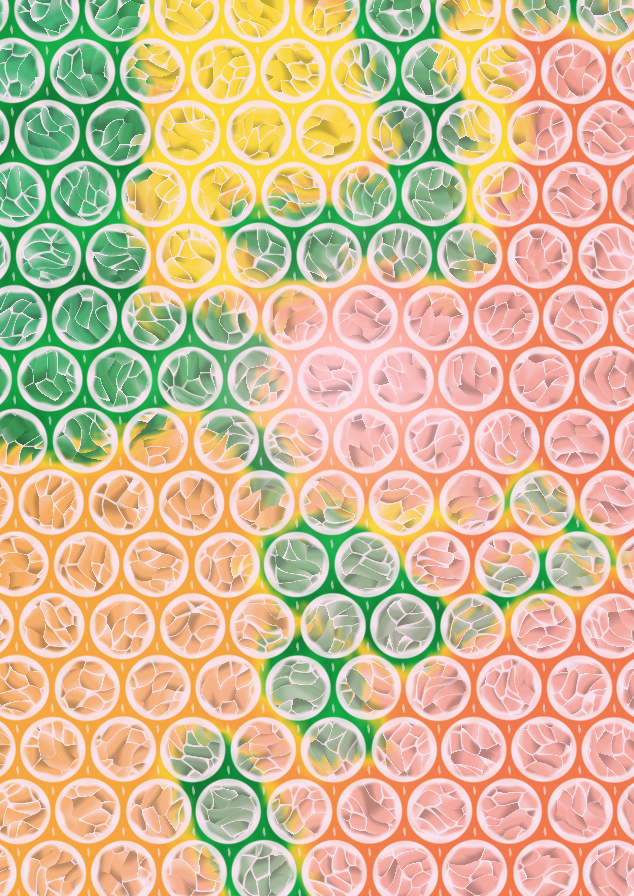
Give the GLSL for this pattern, as a Shadertoy shader.

```glsl
// Bubble wrap over a blotchy painted sheet: staggered rows of clear domes with pale rims.
// Paint is a set of wobbly strokes on a warm gradient; each dome refracts that paint
// through its own cellular crumples, which also give the pale creases and sheen.

const float PITCH = 0.1108;        // dome spacing, canvas width = 1
const float ROW = 0.0973;          // row spacing
const vec2 FIRST = vec2(0.0735, 0.0145);
const float DRIFT = 0.0008;        // sideways slip per row
const float RADIUS = 0.0515;
const float RIM = 0.0088;
const vec2 CRUMPLE = vec2(1.5, 2.5);
const float REFRACTION = 0.030;

const vec3 PALE = vec3(0.98, 0.90, 0.94);
const vec3 PINK = vec3(0.96, 0.75, 0.79);
const vec3 AMBER = vec3(0.96, 0.65, 0.25);
const vec3 CORAL = vec3(0.94, 0.47, 0.30);
const vec3 YELLOW = vec3(0.98, 0.85, 0.20);
const vec3 GREEN = vec3(0.07, 0.58, 0.24);
const vec3 MINT = vec3(0.55, 0.80, 0.73);

// Strokes as segment ends, y measured downwards
const vec4 GREEN_STROKES[12] = vec4[12](
    vec4(0.02, 0.02, 0.19, 0.01), vec4(0.05, 0.08, 0.05, 0.56), vec4(0.08, 0.57, 0.36, 0.58),
    vec4(0.63, 0.02, 0.68, 0.30), vec4(0.71, 0.36, 0.43, 0.38), vec4(0.36, 0.68, 0.42, 0.73),
    vec4(0.50, 0.88, 0.62, 0.98), vec4(0.47, 1.03, 0.54, 1.15), vec4(0.33, 1.24, 0.43, 1.39),
    vec4(0.83, 0.79, 0.96, 0.86), vec4(0.72, 0.97, 0.90, 0.90), vec4(0.85, 0.01, 0.98, 0.01));
const float GREEN_WIDTHS[12] = float[12](
    0.05, 0.17, 0.08, 0.065, 0.06, 0.035, 0.08, 0.055, 0.065, 0.02, 0.025, 0.03);
const vec4 YELLOW_STROKES[5] = vec4[5](
    vec4(0.34, 0.03, 0.48, 0.12), vec4(0.31, 0.23, 0.52, 0.20), vec4(0.76, 0.02, 0.75, 0.33),
    vec4(0.31, 0.30, 0.31, 0.42), vec4(0.41, 0.90, 0.72, 0.80));
const float YELLOW_WIDTHS[5] = float[5](0.12, 0.09, 0.05, 0.06, 0.02);

vec2 hash2(vec2 p) {
    return fract(sin(vec2(dot(p, vec2(127.1, 311.7)), dot(p, vec2(269.5, 183.3)))) * 4375.85);
}

float segment(vec2 p, vec4 s) {
    vec2 a = p - s.xy, b = s.zw - s.xy;
    return length(a - b * clamp(dot(a, b) / dot(b, b), 0.0, 1.0));
}

// Layered sines that fray the paint edges
vec2 wobble(vec2 p) {
    vec2 w = vec2(0.0);
    float amp = 0.013, freq = 24.0;
    for (int i = 0; i < 4; i++) {
        w += amp * sin(freq * p.yx + vec2(1.7, 4.1) * float(i) + 60.0 * w.yx);
        p = mat2(0.8, 0.6, -0.6, 0.8) * p;
        amp *= 0.6;
        freq *= 2.1;
    }
    return w;
}

// Paint colour in rgb, strength of the pink film in a
vec4 paint(vec2 p) {
    vec2 w = wobble(p), q = p + w;
    float green = 1.0, yellow = 1.0;
    for (int i = 0; i < 12; i++) green = min(green, segment(q, GREEN_STROKES[i]) - GREEN_WIDTHS[i]);
    for (int i = 0; i < 5; i++) yellow = min(yellow, segment(q, YELLOW_STROKES[i]) - YELLOW_WIDTHS[i]);
    float yellowMask = 1.0 - smoothstep(-0.02, 0.03, min(yellow, green - 0.012));
    float greenMask = 1.0 - smoothstep(-0.012, 0.012, max(green, -yellow - 0.03));
    vec3 col = mix(AMBER, CORAL, smoothstep(0.15, 0.8, q.x + 0.12 * sin(5.0 * q.y)));
    vec2 g = (q - vec2(0.56, 0.60)) / vec2(0.18, 0.15);
    float glow = exp(-dot(g, g));
    col = mix(col, YELLOW, yellowMask);
    col = mix(col, GREEN * (1.0 + 8.0 * w.x), greenMask);
    col = mix(col, PINK + 0.06, 0.85 * glow);
    float film = 0.12 + 0.55 * smoothstep(0.1, 1.0, 0.75 * p.x + 0.4 * p.y);
    return vec4(col, film * (1.0 - 0.6 * yellowMask * (1.0 - greenMask)));
}

// Cellular noise: offset to nearest seed, distance gap to the second, cell random
vec4 facets(vec2 p, vec2 seed) {
    vec2 base = floor(p), nearest = vec2(0.0);
    float d1 = 9.0, d2 = 9.0, rnd = 0.0;
    for (int k = 0; k < 9; k++) {
        vec2 cell = base + vec2(k % 3 - 1, k / 3 - 1);
        vec2 h = hash2(cell + seed * 37.0), r = cell + h - p;
        float d = length(r);
        if (d < d1) { d2 = d1; d1 = d; nearest = r; rnd = fract(h.x * 17.0 + h.y * 5.0); }
        else d2 = min(d2, d);
    }
    return vec4(nearest, d2 - d1, rnd);
}

void mainImage(out vec4 fragColor, in vec2 fragCoord) {
    float px = 1.0 / iResolution.x;
    vec2 uv = vec2(fragCoord.x, iResolution.y - fragCoord.y) * px;

    // Nearest dome of the staggered rows
    vec2 local = vec2(9.0), id = vec2(0.0);
    float nearRow = round((uv.y - FIRST.y) / ROW);
    for (int i = -1; i <= 1; i++) {
        float row = nearRow + float(i);
        float start = FIRST.x + DRIFT * row - 0.5 * PITCH * mod(row, 2.0);
        float column = round((uv.x - start) / PITCH);
        vec2 p = uv - vec2(start + column * PITCH, FIRST.y + row * ROW);
        if (length(p) < length(local)) { local = p; id = vec2(column, row); }
    }
    vec2 seed = hash2(id + 3.0);
    vec2 p = local + 0.002 * (seed - 0.5);
    float dist = length(p), angle = atan(p.y, p.x);

    // Crumpled film in dome units
    float turn = 6.283 * seed.x, c = cos(turn), s = sin(turn);
    vec2 u = mat2(c, s, -s, c) * p / RADIUS;
    vec4 f = facets((u + 0.12 * sin(4.0 * u.yx + turn)) * CRUMPLE, seed);
    float inside = 1.0 - smoothstep(RADIUS - RIM, RADIUS - 0.5 * RIM, dist);
    vec4 sheet = paint(uv + inside * REFRACTION * (f.xy * 0.7 + vec2(f.w - 0.5)));
    vec3 col = sheet.rgb;

    // Film tint, facet sheen, shadow folds and bright creases
    float cool = (1.0 - smoothstep(0.05, 0.34, uv.x)) * (1.0 - smoothstep(0.52, 0.66, uv.y));
    float tilt = dot(f.xy, vec2(cos(9.0 * f.w), sin(9.0 * f.w)));
    float sheen = smoothstep(0.05, 0.65, tilt) * (0.35 + 0.45 * f.w);
    float crease = (1.0 - smoothstep(0.04, 0.17, f.z)) * smoothstep(0.35, 0.6, f.w);
    vec3 dome = mix(col, mix(PINK, MINT, cool), mix(sheet.a, 0.45, cool));
    dome *= 1.0 - 0.22 * smoothstep(0.1, 0.6, -tilt);
    dome = mix(dome, PALE, clamp(sheen * 0.75 + crease * 0.85, 0.0, 0.95));
    col = mix(col, dome, inside);

    // Small pale nicks in the gaps between three domes
    vec2 a = abs(local);
    vec2 sideGap = a - vec2(0.5 * PITCH, ROW / 3.0), endGap = a - vec2(0.0, ROW / 1.5);
    vec2 nickSize = vec2(0.0026, 0.0085);
    float nick = min(length(sideGap / nickSize), length(endGap / nickSize));
    col = mix(col, PALE, 0.6 * (1.0 - smoothstep(0.5, 1.1, nick)));

    // Uneven rim with a soft inner edge
    float width = RIM * (1.0 + 0.25 * sin(3.0 * angle + turn) + 0.15 * sin(7.0 * angle - 2.0 * turn));
    float rim = smoothstep(-0.0025 - px, 0.001 + px, dist - RADIUS + width);
    rim *= 1.0 - smoothstep(-px, px, dist - RADIUS);
    col = mix(col, PALE, rim * (0.92 + 0.06 * sin(5.0 * angle + turn)));

    fragColor = vec4(clamp(col, 0.0, 1.0), 1.0);
}
```
